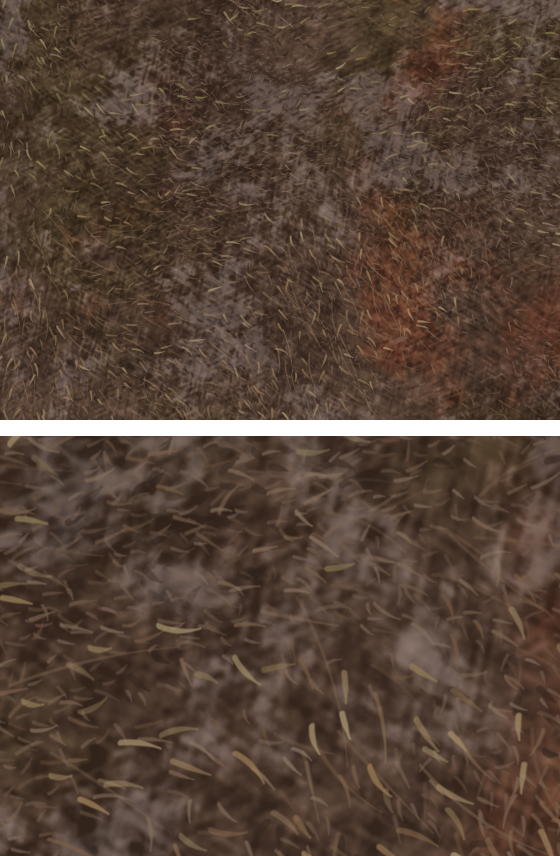
Top: the whole. Bottom: its middle third, enlarged.
A WebGL 2 fragment shader for this texture:

```glsl
#version 300 es
precision highp float;
uniform vec2 u_resolution;
out vec4 fragColor;

float hash(vec2 p) {
  return fract(sin(dot(p, vec2(127.1, 311.7))) * 43758.5453);
}

float noise(vec2 p) {
  vec2 i = floor(p), f = fract(p);
  f = f * f * (3.0 - 2.0 * f);
  return mix(mix(hash(i), hash(i + vec2(1, 0)), f.x),
             mix(hash(i + vec2(0, 1)), hash(i + vec2(1, 1)), f.x), f.y);
}

mat2 rotation(float a) {
  return mat2(cos(a), -sin(a), sin(a), cos(a));
}

float fbm(vec2 p) {
  float sum = 0.0, amp = 0.5;
  for (int i = 0; i < 5; i++) {
    sum += amp * noise(p);
    p = rotation(0.6) * p * 2.03 + 17.3;
    amp *= 0.55;
  }
  return sum / 1.055;
}

// Prevailing lie of the grass
float lieAngle(vec2 p) {
  return -0.5 + 2.2 * (noise(p * 2.7 + 4.0) - 0.5);
}

// Fine matted fibres, running in three crossing directions
float fibres(vec2 p) {
  float sum = 0.0;
  for (int i = 0; i < 3; i++) {
    float k = float(i);
    vec2 q = rotation(-0.55 + 0.95 * k) * p + 0.012 * noise(p * 14.0 + k);
    float weight = 0.3 + noise(p * 5.0 + 31.0 * k);
    sum += weight * (noise(q * vec2(42, 165) + 9.0 * k) - 0.5);
  }
  return sum;
}

// Scattered tapered blades, one candidate per cell; size = half length in cells, half width
vec3 addBlades(vec3 color, vec2 p, float cells, vec2 size, float density, float spread,
               vec3 tintA, vec3 tintB, float opacity, float seed) {
  vec2 home = floor(p * cells);
  float soft = max(0.8 / u_resolution.y, 0.0011);
  for (int y = -1; y <= 1; y++)
  for (int x = -1; x <= 1; x++) {
    vec2 id = home + vec2(x, y);
    vec2 key = id + seed * 13.7;
    vec2 center = (id + vec2(hash(key), hash(key + 5.3))) / cells;
    float clump = smoothstep(0.25, 0.7, noise(center * 7.0 + seed));
    if (hash(key + 9.1) > density * clump) continue;

    float angle = lieAngle(center) + spread * (hash(key + 2.7) + hash(key + 3.9) - 1.0);
    vec2 q = rotation(angle) * (p - center);
    float halfLength = size.x / cells * mix(0.45, 1.0, hash(key + 7.7));
    float along = q.x / halfLength;
    q.y += (hash(key + 6.1) - 0.5) * 0.35 * halfLength * along * along;
    float width = size.y * (1.0 - 0.65 * smoothstep(-0.3, 1.0, along));
    float reach = max(abs(q.x) - halfLength, 0.0);
    float cover = 1.0 - smoothstep(width - soft, width + soft, length(vec2(reach, q.y)));
    vec3 tint = mix(tintA, tintB, hash(key + 8.4));
    color = mix(color, tint, cover * opacity * mix(0.4, 1.0, hash(key + 1.9)));
  }
  return color;
}

void main() {
  vec2 p = gl_FragCoord.xy / u_resolution.y;

  // Soil and matted grass
  float broad = fbm(p * 4.0 + 2.0);
  float detail = fbm(p * 38.0);
  float strands = fibres(p);
  float grain = noise(p * 210.0) - 0.5;
  float tone = 0.46 + 0.8 * (broad - 0.5) + 0.75 * (detail - 0.5) + 0.5 * strands + 0.16 * grain;
  vec3 color = mix(vec3(0.20, 0.14, 0.11), vec3(0.42, 0.325, 0.265), clamp(tone, 0.0, 1.2));

  // Rusty earth, olive tufts and ashen litter
  float rust = smoothstep(0.52, 0.78, fbm(p * 3.1 + 23.0) + 0.15 * (detail - 0.5));
  color *= mix(vec3(1), vec3(1.22, 0.96, 0.84), rust);
  float olive = smoothstep(0.5, 0.75, fbm(p * 4.3 + 51.0));
  color *= mix(vec3(1), vec3(0.92, 0.97, 0.83), olive);
  float ash = smoothstep(0.5, 0.74, fbm(p * 6.5 + 77.0) + 0.4 * (detail - 0.5) + 0.12 * strands);
  color = mix(color, vec3(0.43, 0.375, 0.36) * (0.75 + 0.5 * tone), 0.6 * ash);

  // Shadow gaps and fine litter
  color = addBlades(color, p, 52.0, vec2(0.5, 0.003), 0.6, 1.6,
                    vec3(0.16, 0.115, 0.095), vec3(0.23, 0.17, 0.14), 0.6, 1.0);
  color = addBlades(color, p, 76.0, vec2(0.6, 0.0014), 0.75, 1.5,
                    vec3(0.40, 0.30, 0.23), vec3(0.51, 0.43, 0.38), 0.7, 2.0);
  color = addBlades(color, p, 44.0, vec2(0.6, 0.0016), 0.6, 1.3,
                    vec3(0.44, 0.33, 0.24), vec3(0.56, 0.48, 0.41), 0.75, 3.0);

  // Long dry stalks, thicker on the ground below
  float low = 1.0 - smoothstep(0.3, 0.75, p.y + 0.3 * (broad - 0.5));
  color = addBlades(color, p, 9.0, vec2(0.8, 0.0013), 0.75, 0.8,
                    vec3(0.42, 0.32, 0.24), vec3(0.55, 0.45, 0.35), 0.2 + 0.5 * low, 4.0);
  color = addBlades(color, p, 20.0, vec2(0.85, 0.0016), 0.7, 0.7,
                    vec3(0.46, 0.35, 0.25), vec3(0.60, 0.49, 0.37), 0.12 + 0.55 * low, 5.0);

  // Pale seed husks, greener on the ground above
  vec3 husk = mix(vec3(0.50, 0.48, 0.28), vec3(0.58, 0.45, 0.31), low);
  color = addBlades(color, p, 31.0, vec2(0.52, 0.0024), 0.55, 1.0,
                    husk, vec3(0.66, 0.59, 0.45), 0.85, 6.0);

  fragColor = vec4(color, 1.0);
}
```
